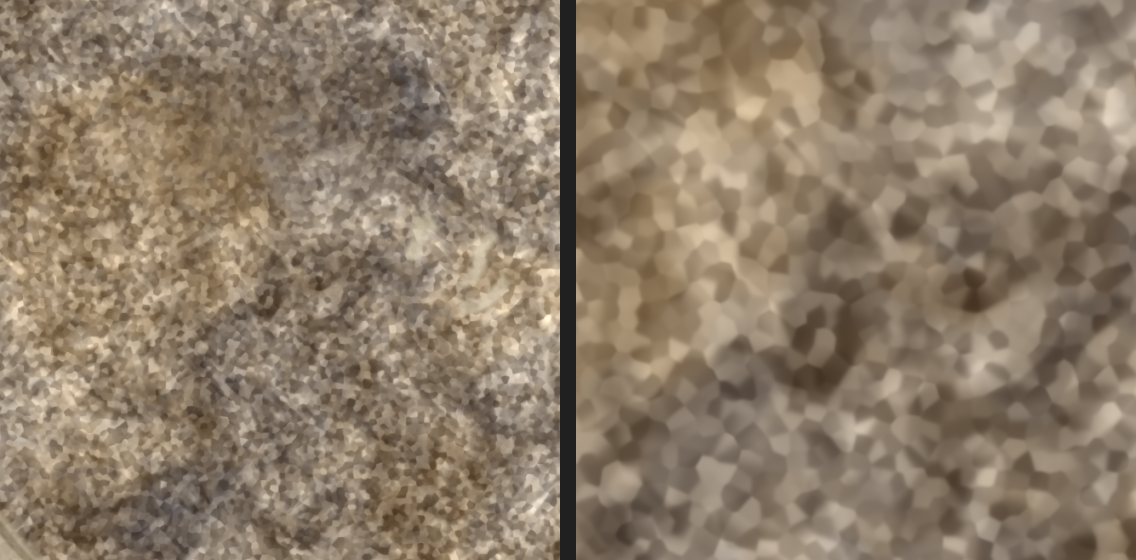
Left: the whole. Right: its middle third, enlarged.
Reproduce this texture procedurally as a Shadertoy shader.

```glsl
#define BASE vec3(0.55, 0.48, 0.395)
#define PALE vec3(0.80, 0.75, 0.65)
#define OCHRE vec3(0.030, 0.004, -0.040)
#define PATCH_SCALE 3.5
#define CLUMP_SCALE 9.0
#define CRUMB_SCALE 22.0
#define GRAIN_SCALE 50.0
#define FINE_SCALE 98.0
#define CONTRAST 1.05
#define FLAKES 3

vec3 hash3(vec2 p) {
    vec3 q = fract(p.xyx * vec3(0.1031, 0.1030, 0.0973));
    q += dot(q, q.yxz + 33.33);
    return fract((q.xxy + q.yzz) * q.zyx);
}

// Soft cellular noise: scattered points blend their random levels, about -0.5 to 0.5
float blots(vec2 p, float seed) {
    vec2 cell = floor(p), local = fract(p);
    float sum = 0.0, total = 1e-5;
    for (int y = -1; y <= 1; y++)
    for (int x = -1; x <= 1; x++) {
        vec2 offset = vec2(x, y);
        vec3 h = hash3(cell + offset + seed * 17.0 + 50.0);
        vec2 d = offset + h.xy - local;
        float weight = exp(-7.0 * dot(d, d));
        sum += weight * h.z;
        total += weight;
    }
    return sum / total - 0.5;
}

// Layered sines that bend the clumps out of round
vec2 warp(vec2 p) {
    vec2 a = sin(p.yx * 19.0 + vec2(1.3, 4.1)) * 0.016;
    vec2 b = sin((p.yx + a) * 47.0 + p * 23.0) * 0.007;
    return p + a + b;
}

float spot(vec2 p, vec2 center, vec2 radius) {
    vec2 d = (p - center) / radius;
    return exp(-dot(d, d));
}

float boxDistance(vec2 p, vec2 halfSize, float corner) {
    vec2 d = abs(p) - halfSize + corner;
    return length(max(d, 0.0)) + min(max(d.x, d.y), 0.0) - corner;
}

void mainImage(out vec4 fragColor, in vec2 fragCoord) {
    vec2 p = fragCoord / iResolution.y;
    vec2 bent = warp(p);

    // Broad shading and grains
    float broad = blots(bent * PATCH_SCALE, 1.0);
    float clump = blots(bent * CLUMP_SCALE, 2.0);
    float crumb = blots(bent * CRUMB_SCALE, 3.0);
    float grain = blots(bent * GRAIN_SCALE, 4.0);
    float fine = blots(p * FINE_SCALE, 5.0);
    float quiet = spot(p, vec2(0.40, 0.74), vec2(0.24, 0.13));
    float tone = 0.12 * broad + 0.13 * clump + 0.15 * crumb * (1.0 - 0.4 * quiet);
    tone += (0.21 * grain + 0.26 * fine) * (1.0 - 0.5 * quiet);

    // Dark hollows and paler margins
    tone += 0.035 - 0.06 * spot(p, vec2(0.50, 0.36), vec2(0.26, 0.32));
    tone -= 0.05 * quiet;
    float hollow = spot(bent, vec2(0.29, 0.09), vec2(0.12, 0.06))
                 + spot(bent, vec2(0.73, 0.83), vec2(0.06, 0.08));
    tone -= hollow * (0.10 + 0.15 * crumb);
    tone += 0.05 * spot(p, vec2(0.93, 0.82), vec2(0.16, 0.25));

    // Thin pale curls, strongest toward the upper right
    float ridge = blots(bent * CLUMP_SCALE * 1.3, 6.0);
    float curl = 1.0 - smoothstep(0.0, 0.07, abs(ridge));
    float curlArea = smoothstep(0.55, 1.0, p.y) * smoothstep(0.2, 0.8, p.x);
    tone += 0.09 * curl * curlArea * smoothstep(-0.2, 0.2, clump + crumb);

    tone *= CONTRAST;
    tone += 0.5 * tone * tone;
    vec3 color = BASE + tone * vec3(1.0, 1.0, 0.95);

    // Ochre and grey stains, with flecks of warmth
    float stain = blots(bent * 5.0, 7.0) + 0.5 * blots(p * 36.0, 8.0);
    color += OCHRE * (stain * 1.5 - 0.7 * hollow);

    // Scattered pale flakes, all leaning up to the right
    for (int i = 0; i < FLAKES; i++) {
        vec3 h = hash3(vec2(float(i) * 5.0 + 3.0, 11.0));
        vec2 center = mix(vec2(0.74, 0.42), vec2(0.94, 0.66), h.xy);
        float angle = mix(0.45, 0.85, h.z);
        vec2 axis = vec2(cos(angle), sin(angle));
        vec2 d = bent - center;
        vec2 local = vec2(dot(d, axis), dot(d, vec2(-axis.y, axis.x)));
        vec2 size = mix(vec2(0.032, 0.015), vec2(0.055, 0.010), h.z);
        float flake = 1.0 - smoothstep(-0.006, 0.007, boxDistance(local, size, 0.009));
        color = mix(color, PALE + 0.15 * grain, 0.75 * flake);
    }

    // Pale sliver crossing the lower left corner
    float edge = dot(bent, vec2(0.68, 0.73)) - 0.055;
    float sliver = 1.0 - smoothstep(-0.008, 0.008, edge);
    float rim = 1.0 - smoothstep(0.003, 0.010, abs(edge + 0.012));
    color = mix(color, PALE - 0.22 * rim + 0.10 * grain, 0.75 * sliver);

    fragColor = vec4(clamp(color, 0.0, 1.0), 1.0);
}
```
